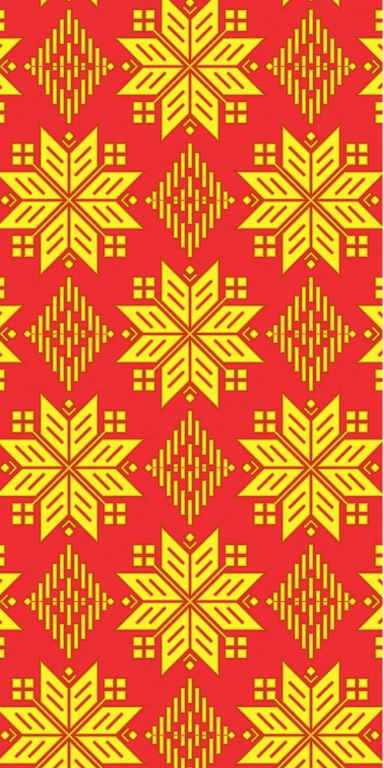
A Shadertoy shader for this pattern:

```glsl
#define WIDTH_UNITS 384.0
#define PERIOD vec2(242.0, 267.5)
#define STAR_CENTER vec2(190.0, 434.0)
#define PETAL_WIDTH 28.5
#define PETAL_LENGTH 46.0
#define BAR_PITCH 7.1
#define BAR_STEP 9.6
#define RED vec3(0.93, 0.18, 0.20)
#define BROWN vec3(0.76, 0.23, 0.05)
#define ORANGE vec3(0.86, 0.54, 0.14)
#define GOLD vec3(0.95, 0.78, 0.22)
#define YELLOW vec3(0.98, 0.95, 0.16)

float hash(vec2 p) {
    return fract(sin(dot(p, vec2(127.1, 311.7))) * 43758.5);
}

float noise(vec2 p) {
    vec2 i = floor(p), f = fract(p);
    f = f * f * (3.0 - 2.0 * f);
    return mix(mix(hash(i), hash(i + vec2(1, 0)), f.x),
               mix(hash(i + vec2(0, 1)), hash(i + 1.0), f.x), f.y);
}

float box(vec2 p, vec2 halfSize) {
    vec2 q = abs(p) - halfSize;
    return length(max(q, 0.0)) + min(max(q.x, q.y), 0.0);
}

float segment(vec2 p, vec2 a, vec2 b) {
    vec2 ab = b - a;
    return length(p - a - ab * clamp(dot(p - a, ab) / dot(ab, ab), 0.0, 1.0));
}

// Rounded lozenge
float bead(vec2 p, float radius) {
    p = abs(p);
    return max((p.x + p.y) * 0.707 - radius * 0.85, max(p.x, p.y) - radius);
}

vec2 repeatCell(vec2 p) {
    return p - PERIOD * floor(p / PERIOD + 0.5);
}

// Eight-petalled star, folded into one octant with x <= y
float star(vec2 p) {
    p = abs(p);
    vec2 q = p.x > p.y ? p.yx : p;
    float rise = q.y - q.x;

    float petal = max(max(q.x - PETAL_WIDTH, 0.9 - q.x),
                      max(5.0 - rise, rise - PETAL_LENGTH) * 0.707);
    for (int i = 0; i < 2; i++) {
        float offset = 18.5 + 13.0 * float(i);
        float slot = segment(q, vec2(7.0, 7.0 + offset), vec2(21.0, 21.0 + offset)) - 1.0;
        petal = max(petal, -slot);
    }

    // Diagonal stem ending in four small squares
    float d = min(petal, segment(q, vec2(0), vec2(40)) - 1.2);
    d = min(d, box(abs(p - 46.0) - 6.1, vec2(4.2)) - 0.4);

    // Chevron and bead between the petal tips
    d = min(d, segment(q, vec2(0, 53), vec2(6, 59)) - 1.1);
    return min(d, bead(q - vec2(0, 64), 4.3));
}

// Lozenge of upright bars around a smaller one
float barDiamond(vec2 p) {
    p = abs(p);
    float d = bead(p - vec2(41.5, 0), 3.6);
    float nearest = floor(p.x / BAR_PITCH + 0.5);
    for (int i = -1; i <= 1; i++) {
        float column = nearest + float(i);
        float k = abs(column);
        if (k > 5.0) continue;
        vec2 q = vec2(p.x - column * BAR_PITCH, p.y);

        float outer = 57.0 - BAR_STEP * k;
        float inner = max(32.0 - BAR_STEP * k, 0.0);
        d = min(d, box(q - vec2(0, (outer + inner) * 0.5),
                       vec2(2.2, (outer - inner) * 0.5)));

        if (k < 2.5) {
            float top = k < 0.5 ? 24.0 : 18.0 - 7.0 * k;
            float bottom = k < 0.5 ? 3.0 : 0.0;
            d = min(d, box(q - vec2(0, (top + bottom) * 0.5),
                           vec2(2.2, (top - bottom) * 0.5)));
        }
    }
    return d;
}

void mainImage(out vec4 fragColor, in vec2 fragCoord) {
    float pixel = WIDTH_UNITS / iResolution.x;
    vec2 p = fragCoord * pixel;
    vec2 s = p - STAR_CENTER;

    // Stars and diamonds alternate on a checkered lattice
    float d = min(star(repeatCell(s)), star(repeatCell(s + PERIOD * 0.5)));
    d = min(d, barDiamond(repeatCell(s + vec2(PERIOD.x * 0.5, 0))));
    d = min(d, barDiamond(repeatCell(s + vec2(0, PERIOD.y * 0.5))));

    // Dark outline grading into the yellow fill
    float soft = max(0.45, pixel * 0.4);
    vec3 color = mix(YELLOW, GOLD, smoothstep(-soft, soft, d + 1.5));
    color = mix(color, ORANGE, smoothstep(-soft, soft, d + 0.7));
    color = mix(color, BROWN, smoothstep(-soft, soft, d));
    color = mix(color, RED, smoothstep(-soft, soft, d - 1.5));

    // Faint print mottling and pale right margin
    color *= 0.985 + 0.03 * noise(p * 0.35);
    color = mix(color, vec3(0.97, 0.88, 0.82),
                smoothstep(-pixel, pixel, p.x - WIDTH_UNITS + 1.5));
    fragColor = vec4(color, 1.0);
}
```
